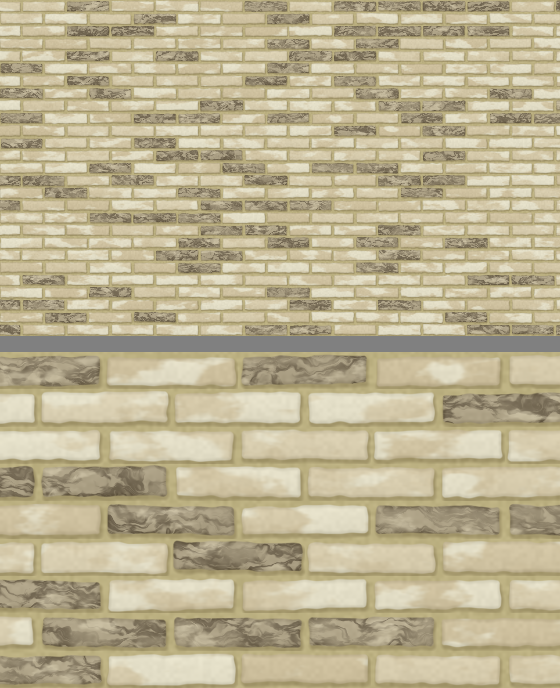
Top: the whole. Bottom: its middle third, enlarged.
Give the GLSL for this texture, as a WebGL 2 fragment shader.

```glsl
#version 300 es
precision highp float;
// Slim cream bricks in running bond, with olive mortar and scattered burnt bricks.
// Each brick is a wobbly rounded box in a repeated cell; hashes choose its tone,
// tilt and size, and layered value noise paints lime smears, char and grain.

uniform vec2 u_resolution;
out vec4 outColor;

const float COURSES = 27.0;          // rows over the canvas height
const float BRICKS_ACROSS = 12.59;   // bricks over the canvas width
const float PITCH = 3.567;           // brick spacing, in course heights
const vec2 HALF_BRICK = vec2(1.675, 0.385);
const float BURNT_SHARE = 0.24;

const vec3 MORTAR = vec3(0.735, 0.69, 0.505);
const vec3 MORTAR_SHADE = vec3(0.60, 0.55, 0.385);
const vec3 BEIGE = vec3(0.80, 0.745, 0.61);
const vec3 CREAM = vec3(0.855, 0.815, 0.70);
const vec3 LIME = vec3(0.90, 0.885, 0.80);
const vec3 ASH = vec3(0.70, 0.655, 0.545);
const vec3 CHAR = vec3(0.43, 0.385, 0.305);

float hash(vec2 p) {
  vec3 q = fract(p.xyx * 0.1031);
  q += dot(q, q.yzx + 33.33);
  return fract((q.x + q.y) * q.z);
}

float noise(vec2 p) {
  vec2 i = floor(p);
  vec2 f = fract(p);
  f = f * f * (3.0 - 2.0 * f);
  float low = mix(hash(i), hash(i + vec2(1, 0)), f.x);
  float high = mix(hash(i + vec2(0, 1)), hash(i + vec2(1, 1)), f.x);
  return mix(low, high, f.y);
}

float fbm(vec2 p) {
  float sum = 0.0;
  float gain = 0.533;
  for (int i = 0; i < 4; i++) {
    sum += gain * noise(p);
    p = mat2(1.6, 1.2, -1.2, 1.6) * p + 7.3;
    gain *= 0.5;
  }
  return sum;
}

float roundedBox(vec2 p, vec2 halfSize, float radius) {
  vec2 q = abs(p) - halfSize + radius;
  return length(max(q, 0.0)) + min(max(q.x, q.y), 0.0) - radius;
}

// Pale brick: beige to cream, with patches of lime.
vec3 paleFace(vec2 p, vec2 id) {
  vec3 color = mix(BEIGE, CREAM, hash(id + 11.0));
  color = mix(color, BEIGE, 0.6 * smoothstep(0.5, 0.72, fbm(p * vec2(1.1, 2.2) + 40.0)));
  float cover = mix(0.66, 0.36, hash(id + 23.0));
  float smear = smoothstep(cover - 0.05, cover + 0.13, fbm(p * vec2(0.75, 1.7)));
  return mix(color, LIME, 0.85 * smear);
}

// Burnt brick: ashen ground under warped dark veins and pits.
vec3 burntFace(vec2 p, vec2 id) {
  vec2 warped = p + 0.9 * vec2(fbm(p * 1.4), fbm(p * 1.4 + 19.0));
  float veins = 1.0 - abs(2.0 * fbm(warped * vec2(1.5, 4.5)) - 1.0);
  float patches = smoothstep(0.28, 0.62, fbm(p * vec2(0.9, 1.8) + 31.0));
  float burn = smoothstep(0.62, 0.98, veins) * mix(0.3, 0.85, patches);
  vec3 color = mix(ASH, CHAR, burn + 0.12 * hash(id + 37.0));
  float scuff = smoothstep(0.58, 0.74, fbm(p * vec2(1.2, 2.6) + 53.0));
  return mix(color, CREAM, 0.55 * scuff);
}

vec3 brickFace(vec2 p, vec2 id) {
  vec2 sampleAt = p + 37.0 * vec2(hash(id + 3.0), hash(id + 5.0));
  if (hash(id + 71.0) < BURNT_SHARE) return burntFace(sampleAt, id);
  return paleFace(sampleAt, id);
}

void main() {
  // Wall coordinates: one unit per course, y running downward.
  vec2 uv = gl_FragCoord.xy / u_resolution;
  vec2 wall = vec2(uv.x * BRICKS_ACROSS * PITCH, (1.0 - uv.y) * COURSES);
  float pixel = COURSES / u_resolution.y;

  // Running bond: every other course shifts by half a brick.
  float row = floor(wall.y);
  float along = wall.x / PITCH + 0.02 + 0.5 * (1.0 - mod(row, 2.0));
  vec2 id = vec2(floor(along), row);
  vec2 local = (vec2(fract(along), fract(wall.y)) - 0.5) * vec2(PITCH, 1.0);

  // Small variations in tilt, size and outline.
  local.y += (hash(id + 13.0) - 0.5) * 0.035 * local.x + (hash(id + 17.0) - 0.5) * 0.06;
  vec2 halfSize = HALF_BRICK + (vec2(hash(id + 29.0), hash(id + 41.0)) - 0.5) * vec2(0.07, 0.04);
  float wobble = (noise(wall * 3.2) - 0.5) * 0.07;
  float edge = roundedBox(local, halfSize, 0.09) + wobble;
  float shadowEdge = roundedBox(local - vec2(0.03, 0.08), halfSize, 0.09) + wobble;

  // Mortar with a soft contact shadow below each brick.
  float grain = noise(wall * 9.0) - 0.5;
  float shadow = 1.0 - smoothstep(-0.03, 0.09, shadowEdge);
  vec3 mortar = mix(MORTAR, MORTAR_SHADE, 0.75 * shadow) + 0.05 * grain;

  // Brick face, lit from above, with worn darker rims.
  vec3 face = brickFace(local, id) + 0.035 * grain;
  face -= 0.07 * smoothstep(-0.12, 0.0, edge);
  face -= 0.045 * local.y;

  float soft = max(0.6 * pixel, 0.025);
  float brick = 1.0 - smoothstep(-soft, soft, edge);
  outColor = vec4(clamp(mix(mortar, face, brick), 0.0, 1.0), 1.0);
}
```
